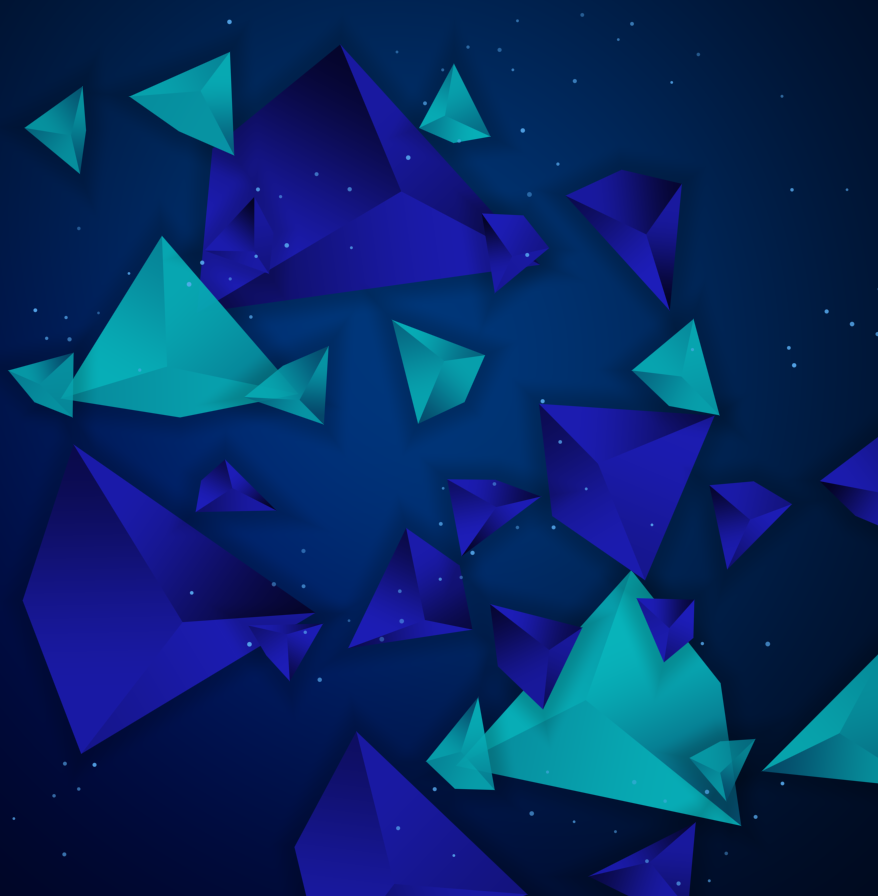
Reproduce this background procedurally as a Shadertoy shader.

```glsl
// Indigo and teal faceted shards adrift over a deep blue glow with fine sparks.

const float TAU = 6.2831853;
const int   SHARD_COUNT = 38;
const vec2  FIRST_SHARD = vec2(0.67, 0.19);
const vec2  SHARD_STEP = vec2(0.7549, 0.5698);   // low-discrepancy stride
const float BAND_CENTER = 0.99;                  // diagonal band that holds shards
const float BAND_HALF = 0.51;
const float SMALL_RADIUS = 0.056;
const float EXTRA_RADIUS = 0.134;
const float SIZE_FALLOFF = 7.0;
const vec3  NIGHT = vec3(0.0, 0.015, 0.07);
const vec3  GLOW = vec3(0.0, 0.215, 0.48);
const vec3  INDIGO_LIT = vec3(0.11, 0.11, 0.70);
const vec3  INDIGO_DARK = vec3(0.015, 0.015, 0.15);
const vec3  TEAL_LIT = vec3(0.03, 0.70, 0.73);
const vec3  TEAL_DARK = vec3(0.02, 0.29, 0.42);
const vec3  SPARK = vec3(0.35, 0.68, 0.95);
const float SPARK_CELLS = 30.0;
const float SPARK_RADIUS = 0.0024;

float hash(vec2 p) {
    return fract(sin(dot(p, vec2(127.1, 311.7))) * 43758.5453);
}

float cross2(vec2 a, vec2 b) {
    return a.x * b.y - a.y * b.x;
}

// Signed distance to the line a-b, positive on its left.
float lineSide(vec2 p, vec2 a, vec2 b) {
    vec2 e = b - a;
    return cross2(e, p - a) / length(e);
}

vec3 background(vec2 uv) {
    vec2 q = uv - vec2(0.44, 0.60);
    float glow = exp(-dot(vec2(3.5, 3.0), q * q));
    float warm = smoothstep(0.1, 1.1, uv.x + uv.y);
    vec3 col = mix(NIGHT, GLOW, glow);
    col.g *= mix(0.45, 1.0, warm);
    col.b += 0.06 * (1.0 - warm) * glow;
    return col;
}

// Paints one shard: a convex four-corner outline split into three facets at a hub.
vec3 paintShard(vec3 col, vec2 p, float radius, float id, float aa) {
    vec2 v[4];
    float turn = TAU * hash(vec2(id, 1.0));
    for (int k = 0; k < 3; k++) {
        float fk = float(k);
        float a = turn + TAU * fk / 3.0 + 0.5 * (hash(vec2(id, 2.0 + fk)) - 0.5);
        v[k] = radius * mix(0.8, 1.2, hash(vec2(id, 6.0 + fk))) * vec2(cos(a), sin(a));
    }
    vec2 edge = normalize(v[0] - v[2]);
    float bulge = radius * mix(0.04, 0.4, hash(vec2(id, 10.0)));
    v[3] = 0.5 * (v[0] + v[2]) + bulge * vec2(edge.y, -edge.x);
    float hubAngle = TAU * hash(vec2(id, 11.0));
    vec2 hub = 0.18 * radius * vec2(cos(hubAngle), sin(hubAngle));

    float inside = 1e3;
    for (int k = 0; k < 4; k++) inside = min(inside, lineSide(p, v[k], v[(k + 1) % 4]));
    col *= 1.0 - 0.18 * smoothstep(-0.03, 0.0, inside);
    if (inside < -aa) return col;

    // Facet shading: each fades toward one of its outer corners.
    float light = 0.0, total = 1e-4;
    for (int k = 0; k < 3; k++) {
        vec2 a = v[k], b = v[(k + 1) % 3];
        float w = smoothstep(-aa, aa, lineSide(p, hub, a))
                * smoothstep(-aa, aa, -lineSide(p, hub, b));
        float along = dot(p - a, b - a) / dot(b - a, b - a);
        float base = mix(-0.1, 0.8, hash(vec2(id, 12.0 + float(k))));
        float top = mix(0.8, 1.05, hash(vec2(id, 16.0 + float(k))));
        light += w * mix(base, top, smoothstep(-0.05, 0.8, along));
        total += w;
    }
    light = clamp(light / total, 0.0, 1.1);

    bool teal = mod(mod(id, 7.0), 3.0) < 0.5;
    vec3 paint = teal ? mix(TEAL_DARK, TEAL_LIT, light) : mix(INDIGO_DARK, INDIGO_LIT, light);
    float opacity = teal ? mix(0.75, 1.0, hash(vec2(id, 20.0))) : 1.0;
    if (id < 0.5) opacity = 1.0;
    return mix(col, paint, opacity * smoothstep(-aa, aa, inside));
}

// Cellular sparks, gathered into drifts by layered sines.
float sparks(vec2 uv, float aa) {
    vec2 cell = floor(uv * SPARK_CELLS);
    vec2 c = cell / SPARK_CELLS;
    float drift = sin(9.0 * c.x + 4.0 * sin(5.0 * c.y)) + sin(13.0 * c.y - 7.0 * c.x);
    float chance = 0.03 + 0.26 * smoothstep(0.1, 1.6, drift);
    if (hash(cell + 40.0) > chance) return 0.0;
    vec2 jitter = 0.15 + 0.7 * vec2(hash(cell + 3.1), hash(cell + 7.7));
    float d = length(uv - (cell + jitter) / SPARK_CELLS);
    float r = SPARK_RADIUS * mix(0.6, 1.1, hash(cell + 5.3));
    return smoothstep(r + aa, r - aa, d) * mix(0.4, 0.95, hash(cell + 9.9));
}

void mainImage(out vec4 fragColor, in vec2 fragCoord) {
    vec2 uv = fragCoord / iResolution.y;
    float aa = 0.8 / iResolution.y;
    vec3 col = background(uv);

    // Shards: large ones first, small ones over them.
    for (int i = 0; i < SHARD_COUNT; i++) {
        float id = float(i);
        vec2 center = fract(FIRST_SHARD + id * SHARD_STEP);
        if (abs(center.x + center.y - BAND_CENTER) > BAND_HALF) continue;
        float size = SMALL_RADIUS * mix(0.75, 1.2, hash(vec2(id, 30.0)))
                   + EXTRA_RADIUS * exp(-id * id / (SIZE_FALLOFF * SIZE_FALLOFF));
        col = paintShard(col, uv - center, size, id, aa);
    }

    col = mix(col, SPARK, sparks(uv, aa));
    fragColor = vec4(col, 1.0);
}
```
